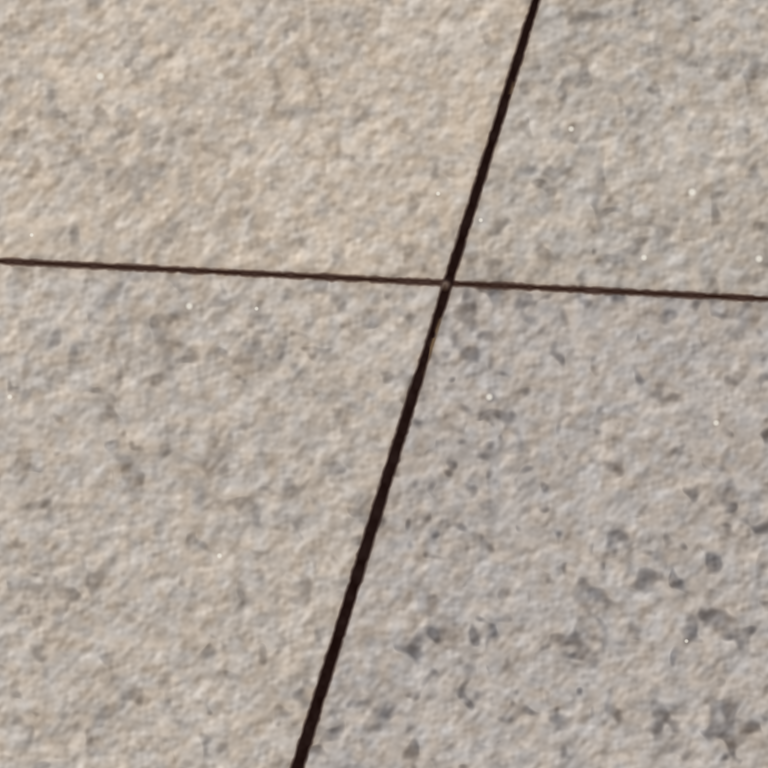
A WebGL 2 fragment shader for this texture:

```glsl
#version 300 es
precision highp float;
// Four rough granite paving slabs meeting at a slanted, dark cross joint.
// Layered value noise gives mottling, grain and relief; the joints are
// distances to two lines, roughened by noise and dusted with sand.

uniform vec2 u_resolution;
out vec4 fragColor;

float hash(vec2 cell) {
  uvec2 q = uvec2(ivec2(cell) + 4096) * uvec2(1597334673u, 3812015801u);
  uint h = (q.x ^ q.y) * 1597334673u;
  h = (h ^ (h >> 15)) * 2246822519u;
  return float((h ^ (h >> 13)) >> 8) / 16777216.0;
}

// Smooth value noise centred on zero, from -0.5 to 0.5
float noise(vec2 p) {
  vec2 i = floor(p), f = fract(p);
  f = f * f * (3.0 - 2.0 * f);
  float low = mix(hash(i), hash(i + vec2(1, 0)), f.x);
  float high = mix(hash(i + vec2(0, 1)), hash(i + vec2(1, 1)), f.x);
  return mix(low, high, f.y) - 0.5;
}

// Rotated octaves, so that the lattice does not show
float fbm(vec2 p) {
  float sum = 0.0, amp = 1.0;
  for (int k = 0; k < 3; k++) {
    sum += amp * noise(p);
    p = mat2(1.4, 1.0, -1.0, 1.4) * p + 17.3;
    amp *= 0.75;
  }
  return sum;
}

// Stone surface height, with grains leaning to the upper right
float stoneHeight(vec2 p) {
  vec2 q = mat2(0.8, -0.6, 0.6, 0.8) * p;
  return fbm(q * vec2(48.0, 64.0));
}

// Sparse bright crystals, at most one in each grid cell
float sparkle(vec2 p) {
  vec2 g = p * 34.0, cell = floor(g);
  vec2 centre = 0.25 + 0.5 * vec2(hash(cell + 71.0), hash(cell + 143.0));
  float radius = 0.08 + 0.1 * hash(cell + 29.0);
  float spot = 1.0 - smoothstep(radius * 0.3, radius * 1.4, length(fract(g) - centre));
  return spot * step(0.99, hash(cell + 211.0));
}

void main() {
  vec2 p = gl_FragCoord.xy / u_resolution;
  float px = 1.0 / min(u_resolution.x, u_resolution.y);

  // Signed distances to the steep and the shallow joint
  float steep = (p.x - 0.387 - 0.311 * p.y) * 0.955;
  float shallow = p.y - 0.660 + 0.0493 * p.x;
  float right = smoothstep(-0.01, 0.01, steep);
  float upper = smoothstep(-0.01, 0.01, shallow);

  // Base colour of each slab, warmest at the upper left
  vec3 lowerSlabs = mix(vec3(0.724, 0.684, 0.642), vec3(0.696, 0.662, 0.632), right);
  vec3 upperSlabs = mix(vec3(0.752, 0.703, 0.648), vec3(0.710, 0.673, 0.632), right);
  vec3 color = mix(lowerSlabs, upperSlabs, upper);
  color += 0.03 * noise(p * 5.0 + 3.0) * vec3(1.0, 0.95, 0.85);

  // Mottling, relief lit from the upper left, and fine grain
  float height = stoneHeight(p);
  float relief = height - stoneHeight(p + vec2(-0.004, 0.005));
  color += 0.085 * height + 0.07 * relief;
  color += 0.05 * noise(p * 150.0);

  // Small grey-blue mineral grains, denser on the right-hand slabs
  vec2 warped = p + 0.012 * vec2(noise(p * 50.0), noise(p * 50.0 + 33.0));
  float stain = noise(warped * 41.0 + 40.0) + 0.7 * noise(warped * 83.0 + 9.0);
  stain += 0.25 * noise(p * 11.0);
  float stainAmount = mix(0.13, 0.20, right) * mix(1.0, 0.7, upper);
  color -= stainAmount * smoothstep(0.08, 0.62, stain) * vec3(1.0, 0.96, 0.88);

  // Warm and cool tint between grains
  color += 0.03 * noise(p * 62.0 + 90.0) * vec3(1.0, 0.1, -1.0);
  color = mix(color, vec3(0.95, 0.93, 0.88), 0.75 * sparkle(p));

  // Joint widths, narrowed below the crossing where sand has settled
  float rough = noise(p * 90.0 + 5.0) + 0.6 * noise(p * 190.0 + 61.0);
  float sandy = exp(-pow((p.y - 0.555) / 0.035, 2.0));
  float steepHalf = mix(0.0080, 0.0055, p.y) - 0.0018 * sandy + 0.0018 * rough;
  float shallowHalf = 0.0036 + 0.0022 * rough;
  float soft = 0.0024 + 0.5 * px;
  float steepGap = 1.0 - smoothstep(-soft, soft, abs(steep) - steepHalf);
  float shallowGap = 1.0 - smoothstep(-soft, soft, abs(shallow) - shallowHalf);

  // Soft brown shade beside the gaps, then the gaps themselves
  float edge = min(abs(steep) - steepHalf, abs(shallow) - shallowHalf);
  color *= 1.0 - vec3(0.12, 0.15, 0.17) * exp(-max(edge, 0.0) / 0.003);
  color = mix(color, vec3(0.20, 0.13, 0.105) + 0.10 * rough, 0.96 * shallowGap);
  color = mix(color, vec3(0.125, 0.075, 0.065) + 0.05 * rough, steepGap);

  // Sand along the right lip and a pale broken chip at the crossing
  float lip = exp(-pow((steep - 0.0040) / 0.0026, 2.0));
  float patches = sandy + 0.6 * exp(-pow((p.y - 0.885) / 0.015, 2.0));
  float sand = lip * patches * smoothstep(-0.25, 0.2, noise(p * 110.0));
  color = mix(color, vec3(0.50, 0.41, 0.30), 0.75 * sand);
  float chip = 1.0 - smoothstep(0.002, 0.010, length(p - vec2(0.580, 0.630)) + 0.005 * rough);
  color = mix(color, vec3(0.48, 0.41, 0.36) + 0.3 * rough, 0.7 * chip);

  fragColor = vec4(clamp(color, 0.0, 1.0), 1.0);
}
```
